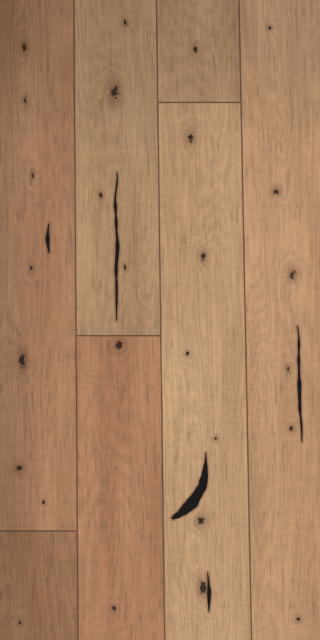
Reproduce this texture procedurally as a WebGL 2 fragment shader.

```glsl
#version 300 es
precision highp float;
// Rustic oak floor: four long planks, three of them cut by a butt joint.
// Grain is the contour lines of stretched noise, bent around hashed knots;
// fine fibres, ray flecks, dark cracks and one curved split lie on top.
uniform vec2 u_resolution;
out vec4 fragColor;

// Layout: canvas width is 1, planks narrow slightly towards the top
const float PLANK_WIDTH_LOW = 0.271;
const float PLANK_WIDTH_TOP = 0.258;
const float PLANK_SHIFT = 0.027;
const float SEAM_HALF = 0.0014;
const vec4 JOINT_HEIGHT = vec4(0.341, 0.951, 1.680, 3.0);

// Tone of each plank below and above its joint: 0 dark, 1 light
const vec4 TONE_BELOW = vec4(0.08, 0.42, 0.88, 0.80);
const vec4 TONE_ABOVE = vec4(0.34, 0.60, 0.64, 0.80);
const vec4 RED_BELOW = vec4(0.2, 1.0, 0.1, 0.4);
const vec4 RED_ABOVE = vec4(0.5, -0.3, 0.0, 0.4);

// Cracks, one per plank
const vec4 CRACK_ACROSS = vec4(0.675, 0.49, 0.51, 0.617);
const vec4 CRACK_HEIGHT = vec4(1.255, 1.23, 0.15, 0.80);
const vec4 CRACK_REACH = vec4(0.045, 0.23, 0.06, 0.18);
const float CRACK_HALF = 0.0065;
const vec2 SPLIT_FOOT = vec2(0.542, 0.378);
const vec2 SPLIT_SIZE = vec2(0.101, 0.205);

const float KNOT_SPACING = 0.25;
const float KNOT_CHANCE = 0.75;
const float RING_COUNT = 11.0;

const vec3 OAK_DARK = vec3(0.575, 0.425, 0.310);
const vec3 OAK_LIGHT = vec3(0.755, 0.612, 0.468);
const vec3 RED_TINT = vec3(1.02, 0.965, 0.965);
const vec3 KNOT_BROWN = vec3(0.33, 0.21, 0.14);
const vec3 SEAM_BROWN = vec3(0.33, 0.23, 0.16);
const vec3 CRACK_BLACK = vec3(0.13, 0.11, 0.11);

float hash(vec2 p) {
    return fract(sin(dot(p, vec2(127.1, 311.7))) * 43758.5453);
}

float noise(vec2 p) {
    vec2 i = floor(p), f = fract(p);
    f = f * f * (3.0 - 2.0 * f);
    return mix(mix(hash(i), hash(i + vec2(1, 0)), f.x),
               mix(hash(i + vec2(0, 1)), hash(i + vec2(1, 1)), f.x), f.y);
}

// Knots of one plank: x = dark core, y = brown halo, z = bend of the grain
vec3 knots(vec2 p, float plank) {
    vec3 sum = vec3(0.0);
    float cell = floor(p.y / KNOT_SPACING);
    for (float k = -1.0; k <= 1.0; k++) {
        vec2 id = vec2(plank + 3.0, cell + k);
        float present = step(hash(id), KNOT_CHANCE);
        vec2 center = vec2((hash(id + 17.3) - 0.5) * 0.11,
                           (cell + k + 0.15 + 0.7 * hash(id + 41.7)) * KNOT_SPACING);
        float size = mix(0.004, 0.012, pow(hash(id + 73.1), 2.0));
        vec2 q = p - center;
        q.y /= mix(1.0, 2.2, hash(id + 9.2));
        float d = length(q) + (noise(p * 140.0) - 0.5) * size;
        sum += present * vec3(1.0 - smoothstep(size * 0.4, size * 1.3, d),
                              exp(-d * d / (size * size * 5.0)),
                              exp(-dot(q, q) / (size * size * 16.0)));
    }
    return sum;
}

// Signed distance to a tapered, wandering vertical crack
float crackDistance(vec2 q, float reach) {
    float t = q.y / reach;
    float wander = (noise(vec2(q.y * 14.0, reach * 90.0)) - 0.5) * 0.012;
    float halfWidth = CRACK_HALF * (1.0 - t * t) * (0.3 + 0.6 * noise(vec2(q.y * 40.0, 5.0)));
    return max(abs(q.x - wander) - halfWidth, abs(q.y) - reach);
}

// Signed distance to the curved split, which leans over towards its foot
float splitDistance(vec2 p) {
    vec2 q = (p - SPLIT_FOOT) / SPLIT_SIZE;
    float t = clamp(q.y, 0.0, 1.0);
    float slope = 3.0 * (1.0 - t) * (1.0 - t) * SPLIT_SIZE.x / SPLIT_SIZE.y;
    float across = (q.x - 1.0 + pow(1.0 - t, 3.0)) * SPLIT_SIZE.x / sqrt(1.0 + slope * slope);
    float halfWidth = 0.046 * sqrt(t) * pow(1.0 - t, 1.3) * (0.75 + 0.5 * noise(p * 70.0));
    return max(abs(across) - halfWidth, abs(q.y - 0.5) * SPLIT_SIZE.y - 0.5 * SPLIT_SIZE.y);
}

void main() {
    float px = 1.0 / u_resolution.x;
    vec2 p = gl_FragCoord.xy * px;

    // Plank, board and local position
    float width = mix(PLANK_WIDTH_LOW, PLANK_WIDTH_TOP, p.y * 0.5);
    float u = (p.x + PLANK_SHIFT) / width;
    int plank = clamp(int(floor(u)), 0, 3);
    float across = u - float(plank);
    float above = step(JOINT_HEIGHT[plank], p.y);
    float seed = float(plank) * 13.7 + above * 57.3;
    vec2 q = vec2((across - 0.5) * width, p.y);

    // Board colour with slow drift
    float tone = mix(TONE_BELOW[plank], TONE_ABOVE[plank], above);
    float red = mix(RED_BELOW[plank], RED_ABOVE[plank], above);
    tone += 0.35 * (noise(vec2(q.x * 18.0 + seed, q.y * 2.5)) - 0.5);
    vec3 color = mix(OAK_DARK, OAK_LIGHT, tone) * mix(vec3(1.0), RED_TINT, red);

    // Growth rings, fibres, pores and ray flecks
    vec3 knot = knots(q, float(plank));
    float field = noise(vec2(q.x * 13.0 + seed, q.y * 1.5 + seed))
                + 0.12 * noise(vec2(q.x * 50.0 + seed, q.y * 5.0)) + 0.22 * knot.z;
    float rings = sin(field * RING_COUNT * 6.2832);
    float fibre = noise(vec2(q.x * 170.0 + seed, q.y * 9.0)) - 0.5;
    float pores = smoothstep(0.62, 0.95, noise(vec2(q.x * 210.0 + seed, q.y * 28.0)));
    float flecks = noise(vec2(q.x * 75.0 + seed, q.y * 190.0 + fibre)) - 0.5;
    color *= 1.01 + 0.026 * rings + 0.075 * fibre - 0.07 * pores + 0.06 * flecks;

    // Knots
    color = mix(color, KNOT_BROWN, min(0.42 * knot.y, 0.6));
    color = mix(color, CRACK_BLACK, min(0.75 * knot.x, 0.9));

    // Seams and butt joints
    float seam = min(min(across, 1.0 - across) * width, abs(p.y - JOINT_HEIGHT[plank]));
    color = mix(color, SEAM_BROWN, 0.7 * (1.0 - smoothstep(SEAM_HALF - 0.5 * px, SEAM_HALF + px, seam)));

    // Cracks with a stained rim
    vec2 crackPoint = vec2((across - CRACK_ACROSS[plank]) * width, p.y - CRACK_HEIGHT[plank]);
    float crack = min(crackDistance(crackPoint, CRACK_REACH[plank]), splitDistance(p));
    color = mix(color, KNOT_BROWN, 0.4 * (1.0 - smoothstep(0.0, 0.010, crack)));
    color = mix(color, CRACK_BLACK, 1.0 - smoothstep(-0.5 * px, px, crack));

    // Light falls off at the left edge and the top
    float light = 1.0 - 0.09 * (1.0 - smoothstep(0.0, 0.14, p.x)) - 0.12 * smoothstep(1.4, 2.0, p.y);
    fragColor = vec4(color * light, 1.0);
}
```
